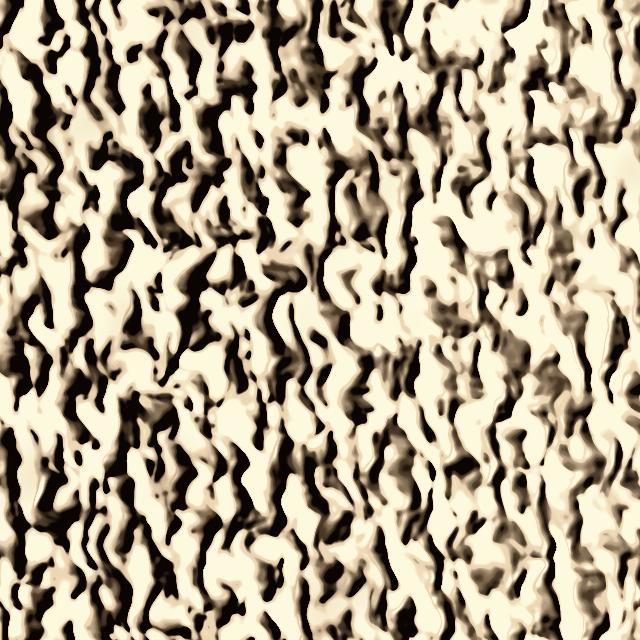
A three.js fragment shader for this texture:

```glsl
varying vec2 vUv;

const vec3 BLACK = vec3(0.04, 0.02, 0.01);
const vec3 UMBER = vec3(0.29, 0.22, 0.15);
const vec3 BROWN = vec3(0.51, 0.43, 0.33);
const vec3 TAN = vec3(0.71, 0.62, 0.51);
const vec3 PEACH = vec3(0.93, 0.84, 0.70);
const vec3 CREAM = vec3(0.99, 0.975, 0.87);

vec2 hash22(vec2 p) {
  vec3 q = fract(p.xyx * vec3(0.1031, 0.1030, 0.0973));
  q += dot(q, q.yzx + 33.33);
  return fract((q.xx + q.yz) * q.zy);
}

float cornerSlope(vec2 cell, vec2 corner, vec2 f) {
  return dot(hash22(cell + corner) * 2.0 - 1.0, f - corner);
}

// Gradient noise, roughly -1 to 1
float noise(vec2 p) {
  vec2 cell = floor(p);
  vec2 f = fract(p);
  vec2 u = f * f * f * (f * (f * 6.0 - 15.0) + 10.0);
  float low = mix(cornerSlope(cell, vec2(0.0, 0.0), f), cornerSlope(cell, vec2(1.0, 0.0), f), u.x);
  float high = mix(cornerSlope(cell, vec2(0.0, 1.0), f), cornerSlope(cell, vec2(1.0, 1.0), f), u.x);
  return 1.5 * mix(low, high, u.y);
}

// Upright strands, joined by smaller cross links
float strandHeight(vec2 p) {
  vec2 bend = vec2(noise(p * vec2(13.0, 17.0) + 40.0), noise(p * 15.0 + 90.0));
  vec2 q = p + bend * vec2(0.018, 0.012);
  q.x += 0.12 * q.y;
  float strands = noise(q * vec2(34.0, 13.0) + 7.0);
  float links = noise(q * vec2(43.0, 31.0) + 120.0);
  float grain = noise(q * vec2(75.0, 58.0) + 210.0);
  return strands + 0.55 * links + 0.16 * grain;
}

// Colour ramp from deep pit to lit crest
vec3 boneColor(float tone) {
  vec3 color = mix(BLACK, UMBER, smoothstep(0.05, 0.28, tone));
  color = mix(color, BROWN, smoothstep(0.28, 0.50, tone));
  color = mix(color, TAN, smoothstep(0.50, 0.70, tone));
  color = mix(color, PEACH, smoothstep(0.70, 0.87, tone));
  return mix(color, CREAM, smoothstep(0.87, 1.0, tone));
}

// Pits are black at the left and turn to pale brown at the right
float pitTone(vec2 p, float height, float slope) {
  float base = mix(0.20, 0.60, smoothstep(0.25, 0.95, p.x));
  float mottling = 0.35 * noise(p * vec2(26.0, 20.0) + 300.0);
  return base + mottling - 1.7 * slope + 0.12 * height;
}

// Crests are creamy, with peach flanks and broad stains
float crestTone(vec2 p, float height) {
  float stain = noise(p * vec2(9.0, 7.0) + 400.0);
  float glow = 0.06 * smoothstep(0.45, 0.8, p.x);
  return mix(0.84, 1.02, smoothstep(0.0, 0.22, height)) + 0.12 * stain + glow;
}

// Dim corner at the upper right
float cornerShade(vec2 p) {
  float patches = 0.5 + noise(p * 6.0 + 500.0);
  return smoothstep(0.82, 1.0, p.x) * smoothstep(0.25, 0.9, p.y) * patches;
}

void main() {
  vec2 p = vUv;
  vec2 lightStep = vec2(0.006, -0.005);
  float height = strandHeight(p);
  float slope = strandHeight(p + lightStep) - height;

  // Lower right walls are crisp, upper left walls fade out
  float wallWidth = mix(0.07, 0.24, smoothstep(-0.05, 0.18, -slope));
  float crest = smoothstep(-0.03 - wallWidth, 0.0, height);

  float tone = mix(pitTone(p, height, slope), crestTone(p, height), crest);
  tone -= 0.22 * cornerShade(p);
  gl_FragColor = vec4(boneColor(clamp(tone, 0.0, 1.0)), 1.0);
}
```
